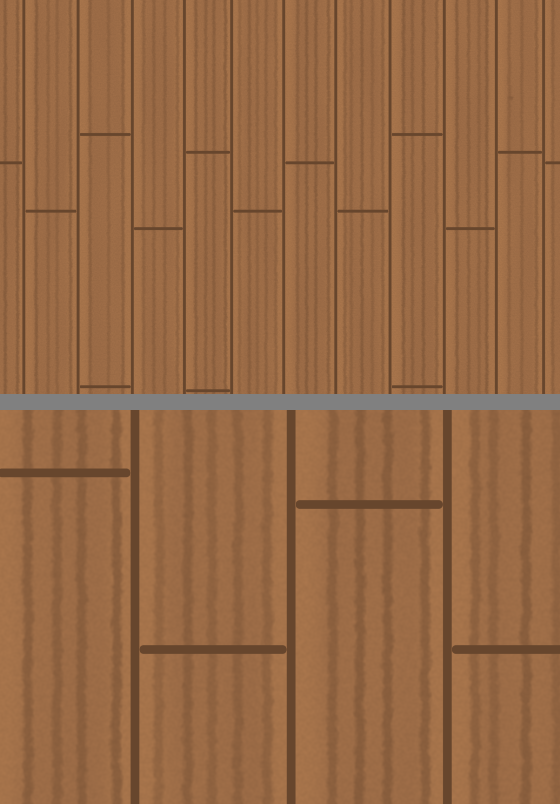
Top: the whole. Bottom: its middle third, enlarged.
This texture is drawn by a WebGL 1 fragment shader. Its source:

```glsl
precision highp float;
// Wooden floor: eleven upright planks with staggered butt joints and wobbly grain streaks.
uniform vec2 u_resolution;

#define SHEET vec2(768.0, 542.0)
#define PITCH 71.3
#define FIRST_SEAM 31.0
#define GAP_HALF 2.0
#define STREAK_HALF 2.1
#define BOARD_LENGTH 347.0
#define GRAIN 0.026
#define LIGHT_WOOD vec3(0.648, 0.450, 0.290)
#define WASH_WOOD vec3(0.604, 0.416, 0.272)
#define STREAK_WOOD vec3(0.512, 0.350, 0.226)
#define GAP_WOOD vec3(0.405, 0.275, 0.176)

float hash(vec2 p) {
  return fract(sin(dot(p, vec2(127.1, 311.7))) * 43758.5);
}

vec2 gradient(vec2 cell) {
  float angle = 6.28318 * hash(cell);
  return vec2(cos(angle), sin(angle));
}

// Gradient noise, about -0.7 to 0.7
float noise(vec2 p) {
  vec2 c = floor(p), f = p - c;
  vec2 s = f * f * f * (f * (f * 6.0 - 15.0) + 10.0);
  float a = dot(gradient(c), f);
  float b = dot(gradient(c + vec2(1.0, 0.0)), f - vec2(1.0, 0.0));
  float d = dot(gradient(c + vec2(0.0, 1.0)), f - vec2(0.0, 1.0));
  float e = dot(gradient(c + 1.0), f - 1.0);
  return mix(mix(a, b, s.x), mix(d, e, s.x), s.y);
}

// Seam to the left of plank n, with uneven plank widths
float seamX(float n) {
  float m = mod(n + 2.0, 6.0);
  return FIRST_SEAM + PITCH * n + 1.6 * m + 1.5 * cos(1.5708 * m);
}

// Depth of the first joint, alternating high and low in a cycle of six
float jointY(float plank) {
  float k = mod(plank, 6.0);
  float high = 209.5 + 9.75 * (k - 3.0) - 1.25 * (k - 3.0) * (k - 3.0);
  float low = 314.5 - 6.0 * (k - 2.0) * (k - 2.0);
  return mix(low, high, mod(k, 2.0));
}

// Three to five streaks per plank
float streakCount(float plank) {
  float d = abs(plank - 5.0);
  return 4.0 + step(abs(d - 1.0), 0.5) - step(3.5, d) * (1.0 - mod(d, 2.0));
}

float cover(float dist, float soft) {
  return 1.0 - smoothstep(-soft, soft, dist);
}

void main() {
  vec2 p = gl_FragCoord.xy / u_resolution * SHEET;
  p.y = SHEET.y - p.y;
  float aa = 0.7 * SHEET.x / u_resolution.x;

  // The last plank wraps round to the left edge
  float lastSeam = seamX(10.0);
  if (p.x >= lastSeam) p.x -= SHEET.x;
  float plank = -1.0;
  for (int n = 0; n < 10; n++) plank += step(seamX(float(n)), p.x);
  float left = plank < 0.0 ? lastSeam - SHEET.x : seamX(plank);
  float right = seamX(plank + 1.0);
  float width = right - left;
  float x = p.x - left;

  // Darker wash along the middle, paler margins
  vec2 q = p + vec2(0.0, 613.0 * plank);
  float edge = x + 3.0 * noise(q * vec2(0.05, 0.018));
  float wash = smoothstep(0.08, 0.30, edge / width) * (1.0 - smoothstep(0.74, 0.93, edge / width));
  wash *= 0.85 + 0.5 * noise(q * vec2(0.035, 0.007));
  vec3 color = mix(LIGHT_WOOD, WASH_WOOD, clamp(wash, 0.0, 1.0));

  // Streaks with ragged edges
  float count = streakCount(plank);
  float start = count > 4.5 ? 0.14 : 0.24;
  float ragged = 1.1 * noise(q * 0.23) + 0.7 * noise(q * 0.5 + 31.0);
  float streaks = 0.0;
  for (int j = 0; j < 5; j++) {
    float n = float(j);
    if (n >= count) break;
    float r = hash(vec2(plank + 2.0, n + 7.0));
    float center = width * mix(start, 0.84, n / (count - 1.0)) + 5.0 * (r - 0.5);
    center += 1.1 * noise(vec2(q.y * 0.07, n * 5.3 + 0.5));
    float ink = cover(abs(x - center) - STREAK_HALF + ragged, 1.0 + aa);
    streaks = max(streaks, ink * mix(0.5, 0.85, hash(vec2(n, plank + 5.0))));
  }
  color = mix(color, STREAK_WOOD, streaks);

  // Fine grain and one small knot
  color *= 1.0 + GRAIN * (noise(q * 0.34) + 1.2 * noise(q * 0.62 + 17.0));
  float knot = length(p - vec2(701.0, 135.0)) - 2.6 + ragged;
  color = mix(color, STREAK_WOOD, 0.75 * cover(knot, 1.0 + aa));

  // Round-ended butt joints; one plank has a shorter board
  float board = BOARD_LENGTH - 19.0 * max(0.0, 1.0 - abs(plank - 3.0));
  float dy = mod(p.y - jointY(plank) + 0.5 * board, board) - 0.5 * board;
  float dx = max(0.0, abs(x - 0.5 * width) - 0.5 * width + 4.0);
  float joint = length(vec2(dx, dy)) - GAP_HALF;

  // Seams between planks
  float seam = min(x, width - x) - GAP_HALF;
  color = mix(color, GAP_WOOD, cover(min(seam, joint), aa));
  gl_FragColor = vec4(color, 1.0);
}
```
